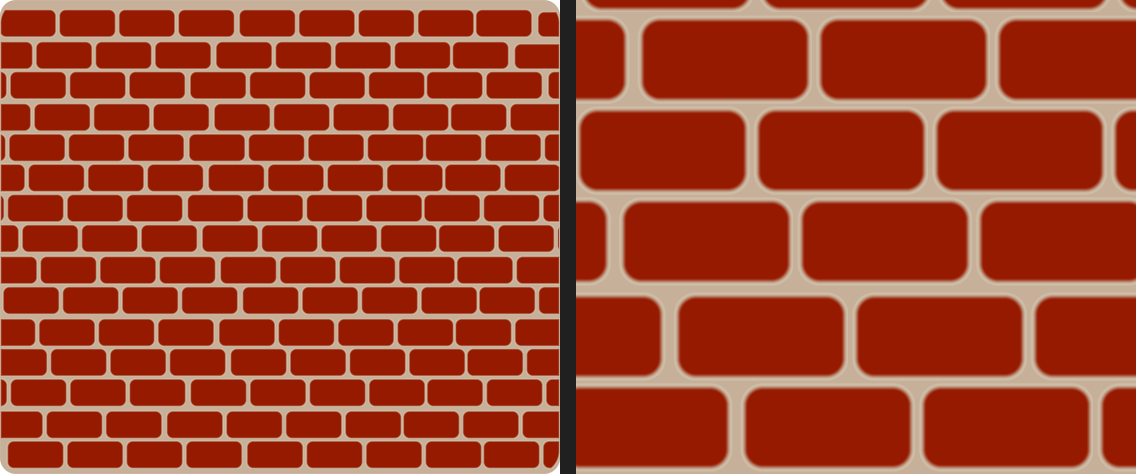
Left: the whole. Right: its middle third, enlarged.
This pattern is drawn by a WebGL 2 fragment shader. Its source:

```glsl
#version 300 es
precision highp float;
// Red brick wall: 15 uneven courses of rounded bricks on a tan rounded panel.

uniform vec2 u_resolution;
out vec4 fragColor;

const vec3 BRICK  = vec3(0.59, 0.10, 0.00);
const vec3 MORTAR = vec3(0.78, 0.69, 0.60);
const vec3 HALO   = vec3(0.82, 0.77, 0.68);
const vec3 PAGE   = vec3(1.0);

// Layout in panel units, which always span the whole canvas.
const vec2 PANEL = vec2(768.0, 650.0);
const vec2 PITCH = vec2(81.6, 42.25);
const vec2 BRICK_SIZE = vec2(75.5, 36.0);
const float FIRST_CENTRE = 32.0;
const float BRICK_RADIUS = 8.0;
const float PANEL_RADIUS = 22.0;
const float CLIP_INSET = 1.5;
const float CLIP_RADIUS = 30.0;
const float SOFTNESS = 1.3;
const int COURSES = 15;

// Left end of each course and its vertical drift, from the top down.
const float COURSE_START[COURSES] = float[](
    0.5, -31.5, -67.0, -34.0, -68.5, -42.0, -70.5, -50.5,
    -25.5, 5.0, -27.5, -11.5, -66.5, -99.0, 11.0);
const float COURSE_DRIFT[COURSES] = float[](
    0.0, 1.7, 0.5, 2.2, 1.5, 0.7, 0.0, -0.7,
    0.5, -0.2, 1.5, 0.2, -0.5, 1.2, 0.0);

float roundedBox(vec2 p, vec2 halfSize, float radius) {
    vec2 q = abs(p) - halfSize + radius;
    return length(max(q, 0.0)) + min(max(q.x, q.y), 0.0) - radius;
}

float coverage(float dist, float softness) {
    return 1.0 - smoothstep(-softness, softness, dist);
}

// Signed distance to the brick nearest to p, with y measured downwards.
float brickDistance(vec2 p) {
    int course = clamp(int(floor((p.y - FIRST_CENTRE) / PITCH.y + 0.5)), 0, COURSES - 1);
    float start = COURSE_START[course];
    float gap = PITCH.x - BRICK_SIZE.x;
    float column = max(floor((p.x - start + 0.35 * gap) / PITCH.x), 0.0);
    float left = start + column * PITCH.x;

    // The middle four bricks sit a little to the right.
    float middle = step(3.5, column) * step(column, 7.5);
    // The end bricks of the upper courses are pushed out and trimmed.
    float trimmed = course < 3 ? step(700.0, left) : 0.0;
    left += 2.0 * middle + 3.5 * trimmed;

    float trim = course < 2 ? 1.5 * trimmed : 0.0;
    float centreY = FIRST_CENTRE + float(course) * PITCH.y + COURSE_DRIFT[course] + trim;
    vec2 halfSize = 0.5 * BRICK_SIZE - vec2(0.0, trim);
    vec2 centre = vec2(left + 0.5 * BRICK_SIZE.x, centreY);
    return roundedBox(p - centre, halfSize, BRICK_RADIUS);
}

// Mortar with a pale rim around each brick.
vec3 wallColour(float dist, float softness) {
    float rim = 1.0 - smoothstep(0.0, 0.9, abs(dist - 1.7));
    vec3 mortar = mix(MORTAR, HALO, 0.7 * rim);
    return mix(mortar, BRICK, coverage(dist, softness));
}

void main() {
    vec2 p = gl_FragCoord.xy / u_resolution * PANEL;
    p.y = PANEL.y - p.y;
    float pixel = PANEL.x / u_resolution.x;
    float softness = max(SOFTNESS, 0.7 * pixel);
    vec2 fromCentre = p - 0.5 * PANEL;

    // Bricks are cut off just inside the panel edge.
    float clip = roundedBox(fromCentre, 0.5 * PANEL - CLIP_INSET, CLIP_RADIUS);
    vec3 colour = wallColour(max(brickDistance(p), clip), softness);

    // Rounded panel on the page.
    float panel = roundedBox(fromCentre, 0.5 * PANEL, PANEL_RADIUS);
    colour = mix(PAGE, colour, coverage(panel, 0.7 * pixel));
    fragColor = vec4(colour, 1.0);
}
```
